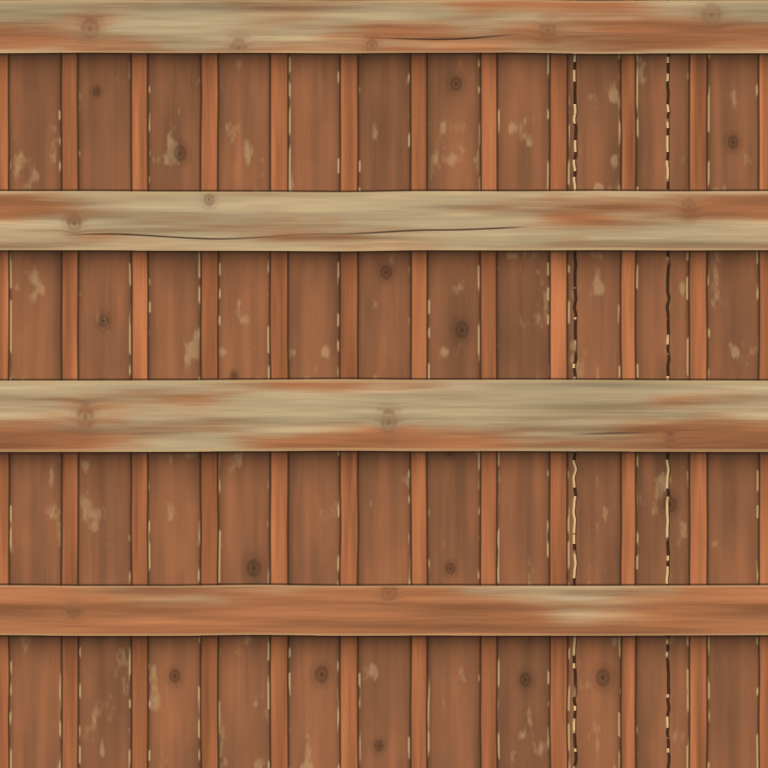
This texture is drawn by a Shadertoy shader. Its source:

```glsl
// Weathered timber wall: eleven upright boards with narrow battens over the joints,
// crossed by four horizontal rails that cast shadows. Stretched periodic noise makes
// the grain and stains; hashed cells scatter the knots, chips and gaps.
#define BOARDS 11.0
#define BATTEN_HALF 0.0108
#define JOINT_WIDTH 0.0013
#define FIRST_RAIL 0.2055
#define RAIL_STEP 0.2533
#define RAIL_HALF vec4(0.0325, 0.0465, 0.0385, 0.0345)
#define RAIL_AGE vec4(0.20, 0.56, 0.58, 0.48)
#define SHADOW_DEPTH 0.016
#define PIXEL (1.0 / iResolution.y)

const vec3 BOARD_DARK = vec3(0.47, 0.32, 0.225);
const vec3 BOARD_LIGHT = vec3(0.67, 0.43, 0.285);
const vec3 BATTEN_COLOR = vec3(0.69, 0.425, 0.27);
const vec3 RAIL_COLOR = vec3(0.67, 0.435, 0.285);
const vec3 WEATHERED = vec3(0.70, 0.61, 0.465);
const vec3 PALE_CHIP = vec3(0.78, 0.66, 0.47);
const vec3 GAP_COLOR = vec3(0.20, 0.14, 0.10);

float hash(vec2 p) {
    vec3 q = fract(vec3(p.xyx) * 0.1031);
    q += dot(q, q.yzx + 33.33);
    return fract((q.x + q.y) * q.z);
}

// Value noise that wraps after the given number of cells
float noise(vec2 uv, vec2 cells, float seed) {
    vec2 p = uv * cells, i = floor(p), f = fract(p);
    f = f * f * (3.0 - 2.0 * f);
    vec2 a = mod(i, cells) + seed, b = mod(i + 1.0, cells) + seed;
    return mix(mix(hash(a), hash(vec2(b.x, a.y)), f.x),
               mix(hash(vec2(a.x, b.y)), hash(b), f.x), f.y);
}

float fbm(vec2 uv, vec2 cells, float seed) {
    float sum = 0.0, weight = 0.53;
    for (int k = 0; k < 4; k++) {
        sum += weight * noise(uv, cells, seed + float(k) * 17.0);
        cells *= 2.0;
        weight *= 0.5;
    }
    return sum;
}

// Ringed dark knots, at most one in each grid cell
float knots(vec2 uv, vec2 grid, float chance, float radius, float seed) {
    vec2 id = floor(uv * grid);
    vec2 jitter = vec2(hash(id + seed), hash(id + seed + 41.0));
    vec2 d = (uv - (id + 0.35 + 0.3 * jitter) / grid) / radius;
    float r = length(d * vec2(1.0, 0.8)) / (0.55 + 0.6 * jitter.x);
    return step(hash(id + seed + 83.0), chance) * exp(-r * r) * (0.8 + 0.2 * cos(r * 9.0));
}

float line(float d, float width) {
    return 1.0 - smoothstep(width - PIXEL, width + PIXEL, abs(d));
}

vec3 uprightBoards(vec2 uv) {
    float x = uv.x * BOARDS, board = floor(x);
    float row = floor((uv.y - FIRST_RAIL) / RAIL_STEP);
    float knot = knots(uv, vec2(BOARDS, 13.0), 0.2, 0.010, 5.0);
    vec2 grainUv = uv + vec2(0.004 * knot, 0.0);
    float stain = fbm(uv, vec2(22.0, 9.0), 3.0);
    float grain = fbm(grainUv, vec2(90.0, 5.0), 9.0);
    float tone = 0.48 + 0.9 * (stain - 0.5) + 0.75 * (grain - 0.5)
               + 0.28 * (hash(vec2(board, row + 7.0)) - 0.5);
    vec3 color = mix(BOARD_DARK, BOARD_LIGHT, clamp(tone, 0.0, 1.0));
    color = mix(color, PALE_CHIP, 0.5 * smoothstep(0.66, 0.82, fbm(uv, vec2(45.0, 24.0), 29.0)));
    color = mix(color, GAP_COLOR, 0.65 * knot);

    // Battens centred on the joints, with darkened sides
    float id = mod(floor(x + 0.5), BOARDS);
    float across = (fract(x + 0.5) - 0.5) / BOARDS + 0.0012 * (noise(uv, vec2(11.0, 16.0), 61.0) - 0.5);
    float halfWidth = BATTEN_HALF * (0.88 + 0.24 * hash(vec2(id, 12.0)));
    float side = abs(across) - halfWidth;
    vec3 batten = BATTEN_COLOR * (0.72 + 0.5 * grain) * (0.92 + 0.14 * hash(vec2(id, row + 31.0)));
    color *= 1.0 - 0.25 * exp(-max(side, 0.0) / 0.004);
    color = mix(color, batten, 1.0 - smoothstep(-PIXEL, PIXEL, side));
    color = mix(color, GAP_COLOR * 1.35, 0.75 * line(side, JOINT_WIDTH));

    // Pale wear broken along the batten sides
    float edgeId = id + step(0.0, across) * 20.0;
    float wear = noise(uv, vec2(44.0, 60.0), 71.0) * (0.55 + 0.65 * hash(vec2(edgeId, row + 3.0)));
    color = mix(color, PALE_CHIP, 0.8 * smoothstep(0.48, 0.68, wear) * line(side - 0.0022, 0.0014));

    // Two open gaps with light showing through in specks
    for (int k = 0; k < 2; k++) {
        float gap = uv.x - 0.749 - 0.121 * float(k) + 0.003 * (noise(uv, vec2(4.0, 90.0), 47.0) - 0.5);
        float light = smoothstep(0.5, 0.64, noise(uv, vec2(3.0, 128.0), 53.0) + 0.12 * cos(row * 3.14159));
        color = mix(color, GAP_COLOR, 0.85 * line(gap, 0.0020));
        color = mix(color, PALE_CHIP * 1.1, light * line(gap + 0.0007, 0.0017));
    }
    return color;
}

vec3 railWood(vec2 uv, float id, float t, float age) {
    float knot = knots(vec2(uv.x, (id + 0.5 + 0.15 * t) / 4.0), vec2(5.0, 4.0), 0.45, 0.014, 19.0);
    vec2 grainUv = uv + vec2(0.0, 0.008 * knot);
    float grain = fbm(grainUv, vec2(5.0, 100.0), 23.0);
    float patches = fbm(grainUv, vec2(4.0, 26.0), 37.0 + id);
    float grey = smoothstep(0.25, 0.8, age + 1.5 * (patches - 0.5) + 0.16 * t + 0.3 * (grain - 0.5));
    vec3 color = mix(RAIL_COLOR, WEATHERED, grey) * (0.72 + 0.52 * grain);
    color = mix(color, BOARD_DARK, 0.65 * knot);
    // Long drying crack and worn lower arris
    float crack = t + 0.35 + 0.5 * (noise(uv, vec2(7.0, 1.0), id) - 0.5);
    float open = smoothstep(0.55, 0.75, noise(uv, vec2(5.0, 1.0), id + 90.0));
    color = mix(color, GAP_COLOR, 0.7 * open * line(crack * 0.04, 0.0011));
    color = mix(color, PALE_CHIP, 0.45 * smoothstep(0.88, 0.95, abs(t)));
    return color;
}

void mainImage(out vec4 fragColor, in vec2 fragCoord) {
    vec2 uv = fragCoord / iResolution.xy;
    vec3 color = uprightBoards(uv);
    for (int k = 0; k < 4; k++) {
        float id = float(k), halfHeight = RAIL_HALF[k];
        float y = uv.y - FIRST_RAIL - RAIL_STEP * id + 0.002 * (noise(uv, vec2(9.0, 1.0), id + 15.0) - 0.5);
        float below = -y - halfHeight, edge = abs(y) - halfHeight;
        // Shadow under the rail, then a thin contact line around it
        color *= 1.0 - 0.52 * step(0.0, below) * exp(-max(below, 0.0) / SHADOW_DEPTH);
        color = mix(color, GAP_COLOR, 0.6 * line(edge - 0.001, 0.0014));
        vec3 rail = railWood(uv, id, y / halfHeight, RAIL_AGE[k]);
        color = mix(color, rail, 1.0 - smoothstep(-PIXEL, PIXEL, edge));
    }
    fragColor = vec4(color, 1.0);
}
```
